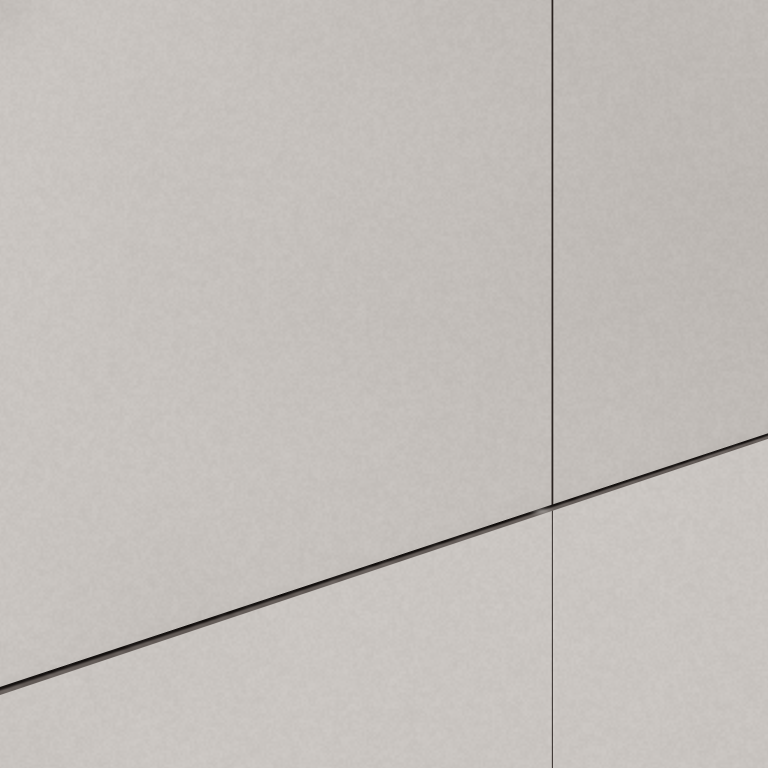
Write a Shadertoy shader that draws this texture.

```glsl
// Pale matte wall panels divided by a thin upright seam and a sloping groove.
// Soft gradients light the panels, value noise adds grain, and the groove is
// a tapering band with a black upper lip and a grey-brown lower face.

const vec3 PANEL = vec3(0.770, 0.752, 0.736);
const vec3 SEAM_DARK = vec3(0.13, 0.10, 0.09);
const vec3 GROOVE_LIP = vec3(0.09, 0.075, 0.07);
const vec3 GROOVE_FACE = vec3(0.40, 0.37, 0.355);
const float SEAM_X = 0.7193;

float hash(vec2 p) {
    vec3 q = fract(vec3(p.xyx) * 0.1031);
    q += dot(q, q.yzx + 33.33);
    return fract((q.x + q.y) * q.z);
}

float valueNoise(vec2 p) {
    vec2 cell = floor(p), f = fract(p);
    f = f * f * (3.0 - 2.0 * f);
    float low = mix(hash(cell), hash(cell + vec2(1, 0)), f.x);
    float high = mix(hash(cell + vec2(0, 1)), hash(cell + vec2(1, 1)), f.x);
    return mix(low, high, f.y);
}

// Centred grain summed over a few octaves
float grain(vec2 p) {
    float sum = 0.0, weight = 0.5;
    for (int i = 0; i < 3; i++) {
        sum += weight * (valueNoise(p) - 0.5);
        p = p * 0.53 + 17.3;
        weight *= 0.6;
    }
    return sum;
}

// Pixel coverage of the interval lo..hi around v
float band(float v, float lo, float hi, float px) {
    return clamp((min(v + 0.5 * px, hi) - max(v - 0.5 * px, lo)) / px, 0.0, 1.0);
}

float blob(vec2 p, vec2 centre, vec2 radius) {
    vec2 d = (p - centre) / radius;
    return exp(-dot(d, d));
}

vec3 panelColor(vec2 p, float above) {
    float light = 0.008 - 0.018 * p.x * above;
    light -= 0.026 * above * blob(p, vec2(1.0, 0.72), vec2(0.38, 0.32));
    light += 0.012 * blob(p, vec2(0.05, 0.85), vec2(0.3, 0.4));
    light += 0.010 * (1.0 - above);
    light -= 0.025 * blob(p, vec2(0.0, 1.0), vec2(0.05));
    light += 0.012 * (valueNoise(p * 5.0) - 0.5);
    light += 0.045 * grain(p * 330.0);
    return PANEL + light * vec3(1.0, 1.02, 1.04);
}

void mainImage(out vec4 fragColor, in vec2 fragCoord) {
    vec2 p = fragCoord / iResolution.xy;
    float px = 1.0 / iResolution.y;

    // The groove narrows toward the right
    float top = mix(0.1055, 0.4358, p.x);
    float bottom = mix(0.0950, 0.4285, p.x);
    float above = smoothstep(-px, px, p.y - 0.5 * (top + bottom));
    vec3 color = panelColor(p, above);

    // Faint shade just above the groove
    color -= 0.015 * above * exp(-max(p.y - top, 0.0) / 0.008);

    // Upright seam, finer and paler under the groove
    float halfWidth = mix(0.00075, 0.00115, above);
    float seam = band(p.x, SEAM_X - halfWidth, SEAM_X + halfWidth, px);
    color = mix(color, SEAM_DARK, seam * mix(0.8, 0.95, above));
    float rim = band(p.x, SEAM_X + halfWidth, SEAM_X + 0.003, px);
    color += 0.018 * rim;

    // Groove: dark lip blending down into the lit face
    float depth = clamp((top - p.y) / (top - bottom), 0.0, 1.0);
    vec3 groove = mix(GROOVE_LIP, GROOVE_FACE, smoothstep(0.2, 0.65, depth));
    groove += 0.06 * (valueNoise(p * vec2(90.0, 200.0)) - 0.5);

    // Worn pale spot beside the crossing
    float wear = blob(p, vec2(0.706, 0.334), vec2(0.011, 0.004));
    groove = mix(groove, PANEL * 0.82, 0.7 * wear);
    color = mix(color, groove, band(p.y, bottom, top, px));

    fragColor = vec4(clamp(color, 0.0, 1.0), 1.0);
}
```
